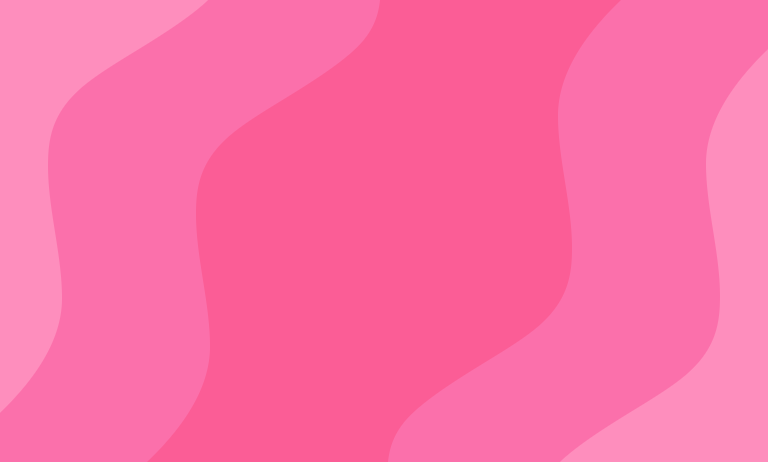
Give the GLSL for this background, as a Shadertoy shader.

```glsl
// Layered pink paper waves: two pale bands on each side of a deep pink centre.
// One smooth edge curve is built from cubic spans; the other edges are shifted
// copies of it, and the right side is the left side turned by half a circle.

const vec2 GRID = vec2(768.0, 460.0);        // design units across the canvas
const vec2 BAND_SHIFT = vec2(148.0, 48.0);   // offset between neighbouring edges
const vec3 DEEP_PINK = vec3(0.984, 0.363, 0.588);
const vec3 MID_PINK = vec3(0.986, 0.441, 0.669);
const vec3 PALE_PINK = vec3(0.996, 0.555, 0.742);

// Edge knots: depth below the top, horizontal place, slope
const int KNOT_COUNT = 7;
const vec3 KNOTS[KNOT_COUNT] = vec3[KNOT_COUNT](
    vec3(0.0, 380.0, -0.1),
    vec3(50.0, 354.0, -1.1),
    vec3(90.0, 298.0, -1.6),
    vec3(130.0, 236.0, -1.3),
    vec3(213.0, 196.0, 0.0),
    vec3(345.0, 210.0, 0.0),
    vec3(460.0, 147.0, -1.05));

// Cubic Hermite span between two knots
float cubicSpan(vec3 a, vec3 b, float depth) {
    float span = b.x - a.x;
    float t = (depth - a.x) / span;
    float s = 1.0 - t;
    return s * s * ((1.0 + 2.0 * t) * a.y + t * span * a.z)
         + t * t * ((3.0 - 2.0 * t) * b.y - s * span * b.z);
}

// Horizontal place of the wavy edge at a given depth
float waveEdge(float depth) {
    float x = cubicSpan(KNOTS[0], KNOTS[1], depth);
    for (int i = 1; i < KNOT_COUNT - 1; i++) {
        if (depth >= KNOTS[i].x) x = cubicSpan(KNOTS[i], KNOTS[i + 1], depth);
    }
    return x;
}

// Smooth coverage of the region left of the edge
float leftOfWave(vec2 p, float unitsPerPixel) {
    float slope = (waveEdge(p.y + 0.5) - waveEdge(p.y - 0.5));
    float dist = (waveEdge(p.y) - p.x) / length(vec2(1.0, slope));
    return clamp(dist / unitsPerPixel + 0.5, 0.0, 1.0);
}

// Lay the middle and pale bands of one side over a colour
vec3 addSide(vec3 color, vec2 p, float unitsPerPixel) {
    color = mix(color, MID_PINK, leftOfWave(p, unitsPerPixel));
    return mix(color, PALE_PINK, leftOfWave(p + BAND_SHIFT, unitsPerPixel));
}

void mainImage(out vec4 fragColor, in vec2 fragCoord) {
    vec2 uv = fragCoord / iResolution.xy;
    vec2 p = vec2(uv.x, 1.0 - uv.y) * GRID;
    float unitsPerPixel = GRID.y / iResolution.y;

    vec3 color = addSide(DEEP_PINK, p, unitsPerPixel);
    color = addSide(color, GRID - p, unitsPerPixel);
    fragColor = vec4(color, 1.0);
}
```
